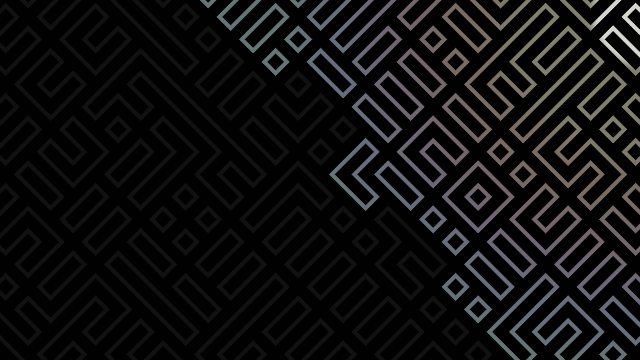
Reproduce this background procedurally as a WebGL 1 fragment shader.

```glsl
precision highp float;
// Outlined diagonal maze shapes on black: dim at left, tinted at upper right.
// On a rotated grid, odd/odd cells are posts, even/even cells are gaps, and the
// cells between are hashed joints, so a line passes through every grid vertex.

uniform vec2 u_resolution;

const float ROWS = 32.0;           // canvas height in half diagonals of a cell
const float LINE_HALF = 0.128;     // half line width, in cells
const float BAR_KEEP = 0.88;       // chance that a straight bar stays whole
const float LINK_CHANCE = 0.13;    // chance that two blocks are linked
const vec3 BACKDROP = vec3(0.004);
const vec3 DIM_LINE = vec3(0.068);
const vec3 WHITE = vec3(0.84, 0.84, 0.82);
const vec3 OLIVE = vec3(0.50, 0.50, 0.42);
const vec3 BROWN = vec3(0.48, 0.42, 0.38);
const vec3 ROSE = vec3(0.45, 0.40, 0.41);
const vec3 MAUVE = vec3(0.43, 0.40, 0.45);
const vec3 BLUE = vec3(0.40, 0.43, 0.49);
const vec3 TEAL = vec3(0.39, 0.46, 0.46);

float hash(vec2 p) {
  return fract(sin(dot(p, vec2(127.1, 311.7))) * 4375.85);
}

// 1 for posts on the tinted side of a stepped diagonal frontier.
float isLit(vec2 post) {
  float frontier = 8.5 + 2.0 * step(16.0, post.x) - 4.0 * step(22.0, post.x)
                 + 2.0 * step(26.0, post.x) - 2.0 * step(32.0, post.x);
  return step(frontier, post.y);
}

// Joins posts into hooks or paired bars inside 2x2 blocks, with rare links.
float isJoined(vec2 post, vec2 axis) {
  vec2 index = floor(post * 0.5);
  vec2 place = mod(index, 2.0);
  float chance = hash(index + 37.0 * axis);
  if (dot(place, axis) > 0.5) return step(chance, LINK_CHANCE);
  float side = dot(place, axis.yx);
  float edge = 2.0 * axis.y + side;
  float turn = floor(12.0 * hash(floor(index * 0.5) + 9.0));
  if (turn < 4.0) return step(0.5, abs(edge - turn));
  float alongBar = step(abs(axis.y - mod(turn, 2.0)), 0.5);
  return alongBar * step(chance, BAR_KEEP);
}

// 1 for cells inside a shape. Joints never cross the frontier.
float isFilled(vec2 cell) {
  vec2 odd = mod(cell, 2.0);
  float total = odd.x + odd.y;
  if (total > 1.5) return 1.0;
  if (total < 0.5) return 0.0;
  vec2 axis = 1.0 - odd;
  vec2 post = cell - axis;
  float sameSide = 1.0 - abs(isLit(post) - isLit(cell + axis));
  return sameSide * isJoined(post, axis);
}

// Tint bands spread from the upper right corner.
vec3 tint(float reach) {
  vec3 color = mix(OLIVE, BROWN, smoothstep(10.0, 15.5, reach));
  color = mix(color, ROSE, smoothstep(15.5, 19.5, reach));
  color = mix(color, MAUVE, smoothstep(19.5, 23.0, reach));
  color = mix(color, BLUE, smoothstep(23.0, 27.0, reach));
  color = mix(color, TEAL, smoothstep(27.5, 31.5, reach));
  return mix(WHITE, color, smoothstep(3.6, 4.8, reach));
}

void main() {
  // Canvas position measured from the top left, then the rotated grid.
  vec2 p = vec2(gl_FragCoord.x, u_resolution.y - gl_FragCoord.y) * ROWS / u_resolution.y;
  vec2 grid = 0.5 * vec2(p.x + p.y + 1.0, p.x - p.y);
  vec2 cell = floor(grid);
  vec2 local = grid - cell - 0.5;
  vec2 gap = 0.5 - abs(local);
  vec2 toward = vec2(local.x < 0.0 ? -1.0 : 1.0, local.y < 0.0 ? -1.0 : 1.0);

  // Nearest sides of the cell, plus the mitred square at its nearest vertex.
  vec2 cellX = cell + vec2(toward.x, 0.0);
  vec2 cellY = cell + vec2(0.0, toward.y);
  float here = isFilled(cell);
  float besideX = isFilled(cellX);
  float besideY = isFilled(cellY);
  float dist = max(gap.x, gap.y);
  if (abs(here - besideX) > 0.5) dist = min(dist, gap.x);
  if (abs(here - besideY) > 0.5) dist = min(dist, gap.y);

  // The filled cell beside the line decides which shape owns it.
  vec2 owner = cell + toward;
  if (besideY > 0.5) owner = cellY;
  if (besideX > 0.5) owner = cellX;
  if (here > 0.5) owner = cell;
  vec2 post = owner + 1.0 - mod(owner, 2.0);

  // Line colour and coverage.
  vec2 corner = vec2(ROWS * u_resolution.x / u_resolution.y, 1.5);
  vec3 lineColor = mix(DIM_LINE, tint(length(p - corner)), isLit(post));
  float blur = 0.36 * ROWS / u_resolution.y;
  float line = 1.0 - smoothstep(LINE_HALF - blur, LINE_HALF + blur, dist);
  gl_FragColor = vec4(mix(BACKDROP, lineColor, line), 1.0);
}
```
